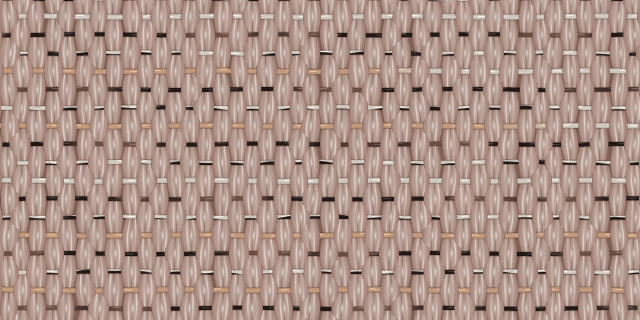
Reproduce this texture procedurally as a Shadertoy shader.

```glsl
// Plain weave of glossy rose-beige double strands over thin white, amber and black cross threads.

const float PI = 3.14159;

float hash(vec2 p) {
    return fract(sin(dot(p, vec2(127.1, 311.7))) * 43758.5);
}

// Soft line of the given width around zero
float glow(float d, float width) {
    return exp(-d * d / (width * width));
}

// Upright strand: colour in rgb, height in a
vec4 warpStrand(vec2 p, float column) {
    float phase = p.y - 0.5 + column;
    float over = cos(PI * phase);
    // Each raised float has its own lean and width; it changes where the strand is hidden
    vec2 id = vec2(column, floor(0.5 * phase + 0.5));
    float seed = hash(id + 3.0);
    float lean = 0.26 * (hash(vec2(column, 5.0)) - 0.5) + 0.14 * (seed - 0.5);
    float centre = column + 0.5 + lean + 0.05 * sin(p.y * 1.3 + column * 4.0);
    float u = (p.x - centre) / (0.55 + 0.07 * over + 0.14 * (hash(id + 9.0) - 0.4));
    if (abs(u) > 1.0) return vec4(0.50, 0.38, 0.33, -2.0);
    float dome = sqrt(1.0 - u * u);

    // Body, soft flanks, thin dark rim and the groove between the two plies
    float v = u - 0.08 * sin(p.y * 1.2 + seed * 20.0);
    vec3 color = mix(vec3(0.67, 0.55, 0.51), vec3(0.735, 0.64, 0.60), smoothstep(0.55, 0.95, dome));
    color = mix(vec3(0.50, 0.38, 0.335), color, smoothstep(0.0, 0.5, dome));
    float groove = glow(v, 0.07) * (1.0 - 0.8 * max(over, 0.0));
    color *= 1.0 - groove * vec3(0.22, 0.26, 0.27);
    color *= 1.0 - (0.5 + 0.5 * sin(v * 15.0 + seed * 6.0)) * vec3(0.04, 0.055, 0.06);
    color *= mix(vec3(0.96, 0.93, 0.92), vec3(1.0), smoothstep(-1.0, 0.2, over));
    color *= 0.985 + 0.03 * seed;

    // Long thin gloss on each ply, short gloss on the crown
    float streak = 0.6 + 0.4 * sin(p.y * 2.3 + seed * 40.0 + 2.0 * sign(v));
    float gloss = glow(abs(v - 0.03) - 0.40, 0.085) * streak;
    gloss += 0.9 * glow(v - 0.06, 0.11) * glow(fract(p.y) - 0.5, 0.22) * max(over, 0.0);
    color = mix(color, vec3(0.92, 0.88, 0.85), 0.85 * min(gloss, 1.0));
    return vec4(color, 0.6 * over + dome);
}

// Cross thread of a row; y runs from -0.5 to 0.5 over the row
vec3 weftColor(vec2 p, float row, float y) {
    float kind = mod(row, 3.0);
    vec3 black = vec3(0.14, 0.105, 0.095);
    vec3 white = vec3(0.88, 0.85, 0.81);
    float patchy = sin(p.x * 0.31 + row * 2.7) + 0.6 * sin(p.x * 0.83 - row * 1.9);
    vec3 color;
    if (kind < 0.5) {
        color = mix(black, vec3(0.45, 0.33, 0.285), smoothstep(-0.2, 1.0, patchy));
    } else if (kind < 1.5) {
        float group = floor(row / 3.0);
        float warm = cos(2.094 * group - 1.05) - 0.2 * group * p.x / 42.0;
        color = mix(white, vec3(0.82, 0.65, 0.52), smoothstep(-0.05, 0.05, warm));
    } else {
        float split = 0.07 * patchy + 0.05 * sin(p.x * 2.1 + row) - 0.03;
        color = mix(black, white, smoothstep(-0.02, 0.02, y - split));
    }
    // Rounded body, fine scratches along the thread and a broken glint
    color *= 1.0 - 9.0 * y * y;
    color *= 0.95 + 0.05 * sin(y * 70.0 + 2.0 * sin(p.x * 1.6 + row));
    float glint = glow(y - 0.04 - 0.03 * sin(p.x * 2.7), 0.022);
    return color + 0.25 * glint * smoothstep(0.1, 0.9, sin(p.x * 4.3 + row * 3.0));
}

vec3 weave(vec2 p) {
    // Topmost of the nearby upright strands
    vec4 top = vec4(0.50, 0.38, 0.33, -2.0);
    for (float k = -1.0; k <= 1.0; k++) {
        vec4 strand = warpStrand(p, floor(p.x) + k);
        if (strand.a > top.a) top = strand;
    }
    // Thread lies above the diving strands and below the raised ones
    float row = floor(p.y);
    float y = fract(p.y) - 0.5 - 0.03 * sin(p.x * 0.5 + row * 2.0);
    float kind = mod(row, 3.0);
    float radius = kind < 0.5 ? 0.11 : kind < 1.5 ? 0.145 : 0.115;
    if (top.a < 0.5) {
        float shade = 1.0 - smoothstep(radius, radius + 0.08, abs(y));
        top.rgb *= 1.0 - shade * vec3(0.22, 0.27, 0.29);
        if (abs(y) < radius) top.rgb = weftColor(p, row, y);
    }
    return top.rgb;
}

void mainImage(out vec4 fragColor, in vec2 fragCoord) {
    // Nine samples per pixel smooth every edge
    vec3 sum = vec3(0.0);
    for (int i = 0; i < 9; i++) {
        vec2 offset = (vec2(i % 3, i / 3) - 1.0) / 3.0;
        vec2 uv = (fragCoord + offset) / iResolution.xy;
        sum += weave(uv * vec2(42.0, 17.55) - vec2(0.0, 0.14));
    }
    fragColor = vec4(sum / 9.0, 1.0);
}
```
